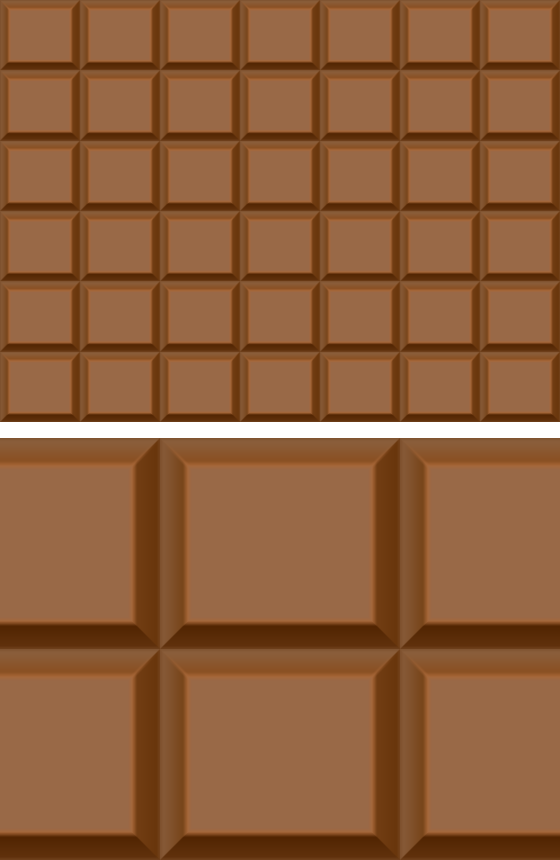
Top, the full canvas; bottom, a detail of the centre.
A WebGL 2 fragment shader for this pattern:

```glsl
#version 300 es
precision highp float;
// Chocolate bar: a grid of identical bevelled blocks, 7 across and 6 down.
// Each block takes the distance to its four edges, shades the bevels by
// facing side and depth, then lays a flat face with a soft warm rim on top.

uniform vec2 u_resolution;
out vec4 fragColor;

const vec2 GRID = vec2(7.0, 6.0);

// Lengths in block heights
const float BEVEL = 0.130;
const float RIM_WIDTH = 0.020;
const float MITRE_WIDTH = 0.010;
const float SEAM_WIDTH = 0.014;

// Strengths
const float RIM_GLOW = 0.75;
const float MITRE_GLOW = 0.55;
const float SEAM_BLEND = 0.55;

const vec3 FACE = vec3(0.600, 0.410, 0.280);
const vec3 RIM = vec3(0.660, 0.405, 0.220);
const vec3 SEAM = vec3(0.470, 0.290, 0.150);

// Bevel colours at the seam (OUTER) and beside the face (INNER)
const vec3 TOP_OUTER = vec3(0.540, 0.370, 0.235);
const vec3 TOP_INNER = vec3(0.540, 0.310, 0.130);
const vec3 BOTTOM_OUTER = vec3(0.375, 0.190, 0.045);
const vec3 BOTTOM_INNER = vec3(0.315, 0.140, 0.004);
const vec3 LEFT_OUTER = vec3(0.525, 0.350, 0.215);
const vec3 LEFT_INNER = vec3(0.465, 0.265, 0.095);
const vec3 RIGHT_OUTER = vec3(0.410, 0.210, 0.045);
const vec3 RIGHT_INNER = vec3(0.445, 0.240, 0.075);

// Soft line of given width around distance zero
float softLine(float dist, float width, float pixel) {
    return 1.0 - smoothstep(0.0, width + pixel, abs(dist));
}

void main() {
    // Position inside one block, measured in block heights
    float pixel = GRID.y / u_resolution.y;
    vec2 blockSize = vec2(u_resolution.x / u_resolution.y * GRID.y / GRID.x, 1.0);
    vec2 pos = fract(gl_FragCoord.xy / u_resolution * GRID) * blockSize;

    // Distances to the nearest side, the nearest end and the nearest edge
    vec2 edge = min(pos, blockSize - pos);
    float depth = min(edge.x, edge.y);
    float slope = smoothstep(0.0, 1.0, depth / BEVEL);

    // Four bevels, joined along the diagonal mitres
    vec2 farHalf = step(0.5 * blockSize, pos);
    vec3 left = mix(LEFT_OUTER, LEFT_INNER, slope);
    vec3 right = mix(RIGHT_OUTER, RIGHT_INNER, slope);
    vec3 bottom = mix(BOTTOM_OUTER, BOTTOM_INNER, slope);
    vec3 top = mix(TOP_OUTER, TOP_INNER, slope);
    vec3 sides = mix(left, right, farHalf.x);
    vec3 ends = mix(bottom, top, farHalf.y);
    float mitre = (edge.y - edge.x) * 0.7071;
    vec3 color = mix(ends, sides, smoothstep(-pixel, pixel, mitre));

    // Lit mitres at the upper corners, strongest near the face
    float mitreLight = softLine(mitre, MITRE_WIDTH, pixel) * farHalf.y * slope;
    color = mix(color, RIM, MITRE_GLOW * mitreLight);

    // Seam between blocks
    color = mix(color, SEAM, SEAM_BLEND * softLine(depth, SEAM_WIDTH, pixel));

    // Flat face and its rim
    float inset = depth - BEVEL;
    color = mix(color, FACE, smoothstep(-0.7 * pixel, 0.7 * pixel, inset));
    color = mix(color, RIM, RIM_GLOW * softLine(inset, RIM_WIDTH, pixel));

    fragColor = vec4(color, 1.0);
}
```
